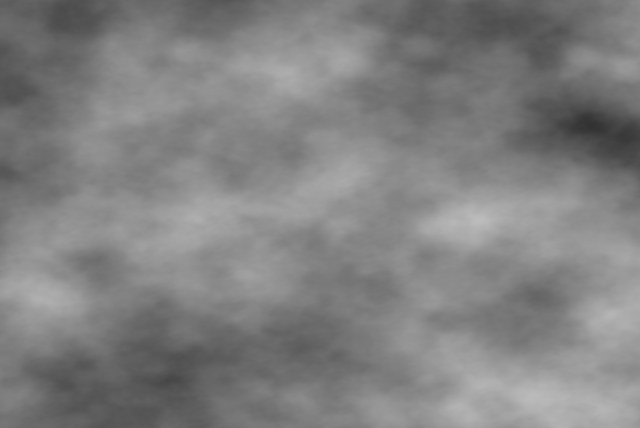
Write a Shadertoy shader that draws this texture.

```glsl
const vec2 CLOUD_CELLS = vec2(2.9, 4.8);   // cells per canvas height, wider than tall
const float MEAN_GREY = 0.49;
const float CONTRAST = 0.68;
const int OCTAVES = 6;

float hash(vec2 cell) {
    return fract(sin(dot(cell, vec2(127.1, 311.7))) * 43758.5453);
}

mat2 rotation(float angle) {
    float c = cos(angle), s = sin(angle);
    return mat2(c, s, -s, c);
}

// Smoothly interpolated lattice noise, 0 to 1
float valueNoise(vec2 p) {
    vec2 cell = floor(p);
    vec2 f = fract(p);
    vec2 w = f * f * f * (f * (f * 6.0 - 15.0) + 10.0);
    float low = mix(hash(cell), hash(cell + vec2(1.0, 0.0)), w.x);
    float high = mix(hash(cell + vec2(0.0, 1.0)), hash(cell + vec2(1.0, 1.0)), w.x);
    return mix(low, high, w.y);
}

// Sum of octaves, each turned and shifted to hide the lattice
float fbm(vec2 p, float gain) {
    mat2 turn = rotation(0.45);
    float sum = 0.0, total = 0.0, amplitude = 1.0;
    for (int i = 0; i < OCTAVES; i++) {
        sum += amplitude * valueNoise(p);
        total += amplitude;
        amplitude *= gain;
        p = turn * p * 2.02 + vec2(17.3, 9.1);
    }
    return sum / total;
}

void mainImage(out vec4 fragColor, in vec2 fragCoord) {
    vec2 p = fragCoord / iResolution.y * CLOUD_CELLS;
    float cloud = fbm(rotation(0.3) * p + vec2(5.2, 3.7), 0.5);
    float grey = MEAN_GREY + CONTRAST * (cloud - 0.5);
    fragColor = vec4(vec3(grey), 1.0);
}
```
